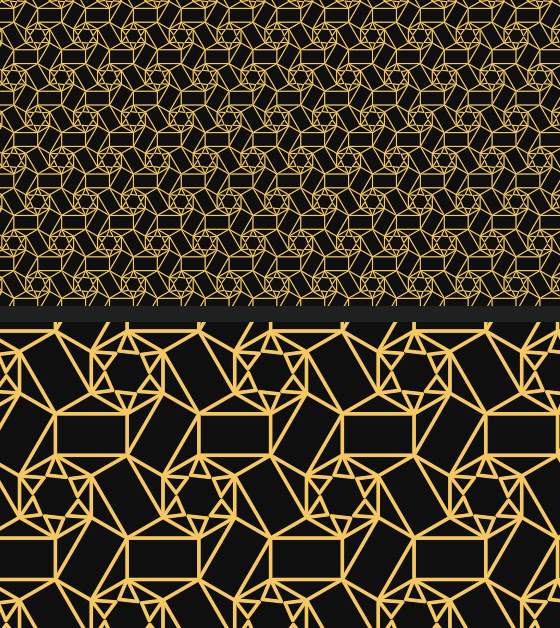
Top: the whole. Bottom: its middle third, enlarged.
Reproduce this pattern procedurally as a Shadertoy shader.

```glsl
// Gold line lattice of pinwheeling rectangles around hexagons with small triangles.

const float SQRT3 = 1.7320508;
const float CELL_WIDTH = 0.0854;               // lattice period over canvas width
const vec2 LATTICE_ORIGIN = vec2(0.4345, -0.151);
const vec2 RECT_HALF = vec2(0.25, 0.25 / SQRT3);
const float HEX_RADIUS = 0.5 / SQRT3;
const float LINE_WIDTH = 0.0255;
const vec3 GROUND = vec3(0.058, 0.057, 0.063);
const vec3 GOLD = vec3(0.96, 0.785, 0.39);

vec2 rotate(vec2 p, float angle) {
    float c = cos(angle), s = sin(angle);
    return vec2(c * p.x - s * p.y, s * p.x + c * p.y);
}

float segmentDistance(vec2 p, vec2 a, vec2 b) {
    vec2 ap = p - a, ab = b - a;
    return length(ap - ab * clamp(dot(ap, ab) / dot(ab, ab), 0.0, 1.0));
}

float boxOutline(vec2 p, vec2 halfSize) {
    vec2 d = abs(p) - halfSize;
    return abs(length(max(d, 0.0)) + min(max(d.x, d.y), 0.0));
}

float triangleOutline(vec2 p, vec2 a, vec2 b, vec2 c) {
    return min(segmentDistance(p, a, b),
               min(segmentDistance(p, b, c), segmentDistance(p, c, a)));
}

// Offset from the nearest point of a triangular lattice with unit spacing
vec2 hexCell(vec2 p) {
    vec2 period = vec2(1.0, SQRT3);
    vec2 a = p - period * round(p / period);
    vec2 b = p - period * (floor(p / period) + 0.5);
    return dot(a, a) < dot(b, b) ? a : b;
}

// Distance to the lines of one cell with sixfold rotation
float motifDistance(vec2 p) {
    float sector = radians(60.0);
    float d = 1.0;
    for (int k = 0; k < 6; k++) {
        vec2 q = rotate(p, -sector * float(k));
        // Rectangle on the cell border, turned against the radius
        d = min(d, boxOutline(rotate(q - vec2(0.5, 0.0), sector), RECT_HALF));
        // Hexagon side and the triangle hanging from its corner
        vec2 r = rotate(q, -0.5 * sector);
        vec2 tip = vec2(HEX_RADIUS, 0.0);
        d = min(d, segmentDistance(r, tip, rotate(tip, sector)));
        d = min(d, triangleOutline(r, tip, vec2(0.135, -0.075), vec2(0.150, 0.058)));
    }
    return d;
}

void mainImage(out vec4 fragColor, in vec2 fragCoord) {
    float unit = CELL_WIDTH * iResolution.x;
    vec2 p = (fragCoord - 0.5 * iResolution.xy) / unit - LATTICE_ORIGIN;
    float d = motifDistance(hexCell(p));

    // Line coverage with a one-pixel smooth edge
    float pixel = 1.0 / unit;
    float edge = 0.5 * LINE_WIDTH;
    float line = 1.0 - smoothstep(edge - 0.6 * pixel, edge + 0.6 * pixel, d);
    fragColor = vec4(mix(GROUND, GOLD, line), 1.0);
}
```
